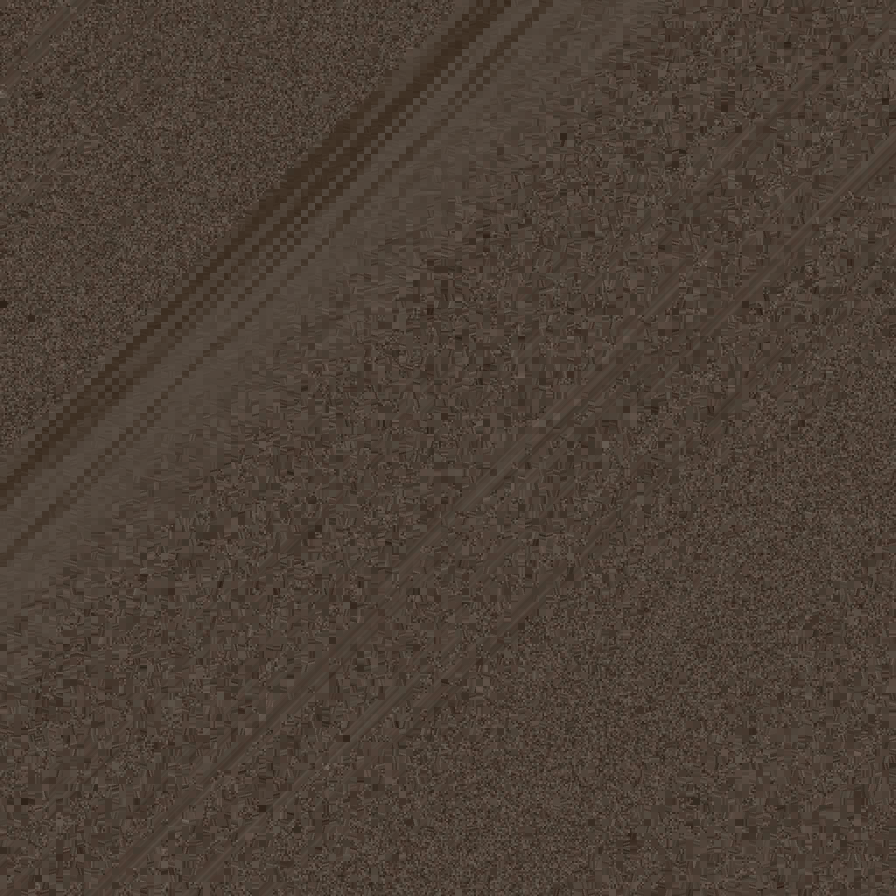
Reproduce this texture procedurally as a WebGL 1 fragment shader.

```glsl
precision highp float;
// Dark brown diagonal wood-like grain, broken into small blocks, dashes and specks.
uniform vec2 u_resolution;

const float CELLS = 128.0;   // blocks across the canvas
const float SPLIT = 4.0;     // specks or dashes across a block
const vec3 UMBER = vec3(0.301, 0.252, 0.213);
const vec3 DEEP_BROWN = vec3(0.245, 0.190, 0.142);
const vec3 ASH = vec3(0.326, 0.282, 0.243);

float hash(vec2 p) {
  vec3 q = fract(vec3(p.xyx) * 0.1031);
  q += dot(q, q.yzx + 33.33);
  return fract((q.x + q.y) * q.z);
}

// Random value in -1..1, most often near zero
float bell(vec2 p) {
  return hash(p) + hash(p + 171.3) - 1.0;
}

// Soft hump around a centre
float hump(float x, float centre, float width) {
  float t = (x - centre) / width;
  return exp(-t * t);
}

// Layered sines, long in one direction and thin in the other
float streaks(float across, float along, float freq) {
  float sum = 0.0;
  float amp = 0.6;
  for (int i = 0; i < 4; i++) {
    float k = float(i);
    float bend = 1.7 * sin(along * (2.3 + k) + k * 2.1);
    float fade = 0.6 + 0.4 * sin(along * 9.0 + across * 17.0 + k * 4.0);
    sum += amp * fade * sin(across * freq + bend + k * 1.9);
    freq *= 1.83;
    amp *= 0.8;
  }
  return sum;
}

// Thin parallel dashes inside one block
float dashes(vec2 cell, vec2 local, float upright) {
  vec2 q = mix(local, local.yx, step(hash(cell + 41.0), upright));
  float lean = floor(hash(cell + 63.0) * 3.0) - 1.0;
  float row = floor(q.y * SPLIT + lean * q.x);
  return bell(cell * 7.0 + vec2(row * 3.0 + 20.0, 11.0));
}

// Calm ribbon: ash field with a broken dark vein and dithered threads
vec3 ribbon(float across, float along, float dither) {
  float d = across + 0.014 * (dither - 0.5);
  float width = 0.022 + 0.010 * sin(along * 5.0 - 4.3);
  float vein = 1.0 - smoothstep(width, width + 0.006, abs(d - 0.452));
  float thread = smoothstep(0.25, 0.4, streaks(d, along, 120.0));
  thread *= hump(across, 0.395, 0.055);
  float gap = smoothstep(0.25, 0.55, streaks(d, along + 0.6, 75.0));
  return mix(ASH, DEEP_BROWN, max(vein * (1.0 - 0.75 * gap), 0.8 * thread));
}

vec3 surface(vec2 uv) {
  vec2 cell = floor(uv * CELLS);
  vec2 local = fract(uv * CELLS);
  vec2 centre = (cell + 0.5) / CELLS;
  float across = centre.y - centre.x;
  float along = centre.x + centre.y;
  float flow = streaks(across, along, 55.0);
  float strands = streaks(across, along, 140.0);

  // Where each kind of texture lives
  float calm = smoothstep(0.20, 0.36, across + 0.04 * flow)
             * (1.0 - smoothstep(0.475, 0.490, across));
  float silky = hump(across, -0.13, 0.18) + 0.8 * hump(across, 0.90, 0.16);
  float speckled = 0.28 + 0.45 * flow + 0.2 * strands
                 + 0.8 * smoothstep(0.46, 0.50, across)
                 + 0.85 * hump(across, -0.48, 0.17) - 1.6 * calm;

  // Specks, dashes or one flat block
  float blockTone = bell(cell + 5.0);
  float tone = 0.072 * blockTone;
  float specks = step(hash(cell + 83.0), speckled);
  if (specks > 0.5) {
    tone = 0.132 * bell(floor(uv * CELLS * SPLIT) + 29.0);
  } else if (hash(cell + 97.0) < 0.68) {
    float upright = mix(0.5, 0.12, smoothstep(0.1, 0.3, across));
    tone = 0.088 * dashes(cell, local, upright) + 0.035 * blockTone;
  }

  // Silky threads run unbroken along narrow lanes
  float d = uv.y - uv.x;
  float run = uv.x + uv.y;
  float threads = streaks(d, run, 150.0) + 0.5 * streaks(d, run + 2.0, 420.0);
  float lane = silky * smoothstep(-0.1, 0.5, streaks(across, along + 1.3, 38.0));
  float smoothCell = step(hash(cell + 121.0), 0.9 * lane);
  tone = mix(tone, 0.038 * threads + 0.012 * blockTone, smoothCell);
  tone += 0.008 * flow + 0.014 * strands * silky;

  // Rare dark pits and pale glints
  float rare = hash(cell + 151.0);
  tone -= 0.055 * step(0.965, rare) * (1.0 - calm) * (1.0 - specks);
  tone += 0.06 * step(rare, 0.03) * step(0.3, strands) * silky;

  // Slight drift between reddish and grey-green
  float hue = bell(cell + 201.0);
  vec3 wood = UMBER + tone + vec3(0.012, -0.006, -0.004) * hue;

  float dither = mod(cell.x + cell.y, 2.0);
  vec3 calmColor = ribbon(across, along, dither) + 0.3 * tone;
  return mix(wood, calmColor, calm);
}

void main() {
  // Four samples per pixel smooth the edges
  vec3 color = vec3(0.0);
  for (int i = 0; i < 4; i++) {
    float k = float(i);
    vec2 shift = vec2(mod(k, 2.0), floor(k / 2.0)) * 0.5 - 0.25;
    color += surface((gl_FragCoord.xy + shift) / u_resolution);
  }
  gl_FragColor = vec4(color * 0.25, 1.0);
}
```
